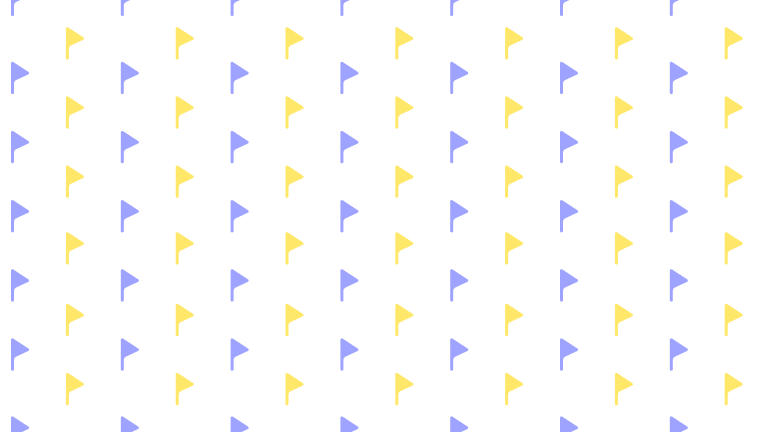
Write a Shadertoy shader that draws this pattern.

```glsl
// Staggered columns of small blue and yellow pennant flags on white.

// Signed distance to a triangle (corners in clockwise order on a y-down plane).
float triangleDistance(vec2 p, vec2 a, vec2 b, vec2 c) {
    vec2 ab = b - a, bc = c - b, ca = a - c;
    vec2 pa = p - a, pb = p - b, pc = p - c;
    vec2 qa = pa - ab * clamp(dot(pa, ab) / dot(ab, ab), 0.0, 1.0);
    vec2 qb = pb - bc * clamp(dot(pb, bc) / dot(bc, bc), 0.0, 1.0);
    vec2 qc = pc - ca * clamp(dot(pc, ca) / dot(ca, ca), 0.0, 1.0);
    float nearest = sqrt(min(dot(qa, qa), min(dot(qb, qb), dot(qc, qc))));
    float inside = min(ab.x * pa.y - ab.y * pa.x,
                   min(bc.x * pb.y - bc.y * pb.x, ca.x * pc.y - ca.y * pc.x));
    return inside > 0.0 ? -nearest : nearest;
}

float smoothUnion(float a, float b, float k) {
    float h = max(k - abs(a - b), 0.0) / k;
    return min(a, b) - 0.25 * h * h * k;
}

// Flag with its top left corner at the origin, y pointing down.
float flagDistance(vec2 p) {
    float cloth = triangleDistance(p, vec2(1.5), vec2(16.5, 11.3), vec2(1.5, 18.3)) - 1.5;
    float pole = length(p - vec2(1.5, clamp(p.y, 19.0, 30.8))) - 1.5;
    // The fillet is kept on the cloth side of the pole.
    return max(smoothUnion(cloth, pole, 2.5), -p.x);
}

void mainImage(out vec4 fragColor, in vec2 fragCoord) {
    // The canvas is 432 units high, measured from the top.
    float unitsPerPixel = 432.0 / iResolution.y;
    vec2 p = fragCoord * unitsPerPixel;
    p.y = 432.0 - p.y;

    // Alternating columns
    float column = floor((p.x + 7.0) / 54.9);
    bool isYellow = mod(column, 2.0) > 0.5;

    // Rows, with small departures from the even spacing
    float firstTop = isYellow ? 27.2 : 61.8;
    float row = floor((p.y - firstTop + 18.0) / 69.15);
    float shift = isYellow ? (row == 3.0 ? -2.4 : 0.0)
                           : 8.9 * (step(5.0, row) - step(row, -1.0));

    vec2 corner = vec2(11.0 + column * 54.9, firstTop + row * 69.15 + shift);
    float coverage = clamp(0.5 - flagDistance(p - corner) / unitsPerPixel, 0.0, 1.0);

    vec3 flagColor = isYellow ? vec3(1.0, 0.91, 0.41) : vec3(0.62, 0.64, 1.0);
    fragColor = vec4(mix(vec3(1.0), flagColor, coverage), 1.0);
}
```
